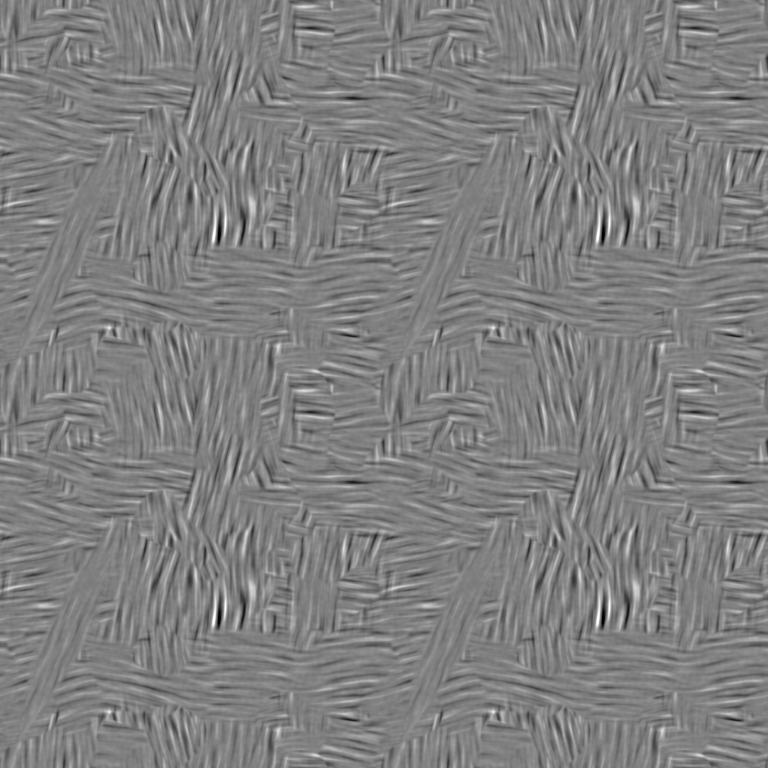
This texture map is drawn by a WebGL 2 fragment shader. Its source:

```glsl
#version 300 es
precision highp float;
// Grey fibrous thatch: clumps of strands laid crosswise, tiled two by two.

uniform vec2 u_resolution;
out vec4 fragColor;

const float REPEATS = 2.0;
const float GRID = 4.0;              // large clumps per repeat, each way
const int UPRIGHT_CLUMPS = 0x4E07;   // one bit per clump: set means upright
const float PI = 3.14159;
const vec3 MID_GREY = vec3(0.5);
const float CONTRAST = 0.185;

// Integer hash of a lattice point, two values in 0..1
vec2 hash2(vec2 cell, float seed) {
    uvec3 v = uvec3(ivec3(vec3(cell, seed)));
    v = v * 1664525u + 1013904223u;
    v.x += v.y * v.z; v.y += v.z * v.x; v.z += v.x * v.y;
    v ^= v >> 16u;
    v.x += v.y * v.z; v.y += v.z * v.x;
    return vec2(v.xy >> 8u) / 16777216.0;
}

float cornerSlope(vec2 cell, vec2 offset, float period, float seed) {
    float a = 2.0 * PI * hash2(mod(cell, period), seed).x;
    return dot(vec2(cos(a), sin(a)), offset);
}

// Gradient noise that wraps after a whole period
float gradientNoise(vec2 p, float period, float seed) {
    vec2 i = floor(p), f = p - i;
    vec2 u = f * f * f * (f * (f * 6.0 - 15.0) + 10.0);
    vec2 e = vec2(1.0, 0.0);
    float low = mix(cornerSlope(i, f, period, seed),
                    cornerSlope(i + e.xy, f - e.xy, period, seed), u.x);
    float high = mix(cornerSlope(i + e.yx, f - e.yx, period, seed),
                     cornerSlope(i + e.xx, f - e.xx, period, seed), u.x);
    return mix(low, high, u.y);
}

vec2 rotate(vec2 p, float angle) {
    float c = cos(angle), s = sin(angle);
    return vec2(c * p.x + s * p.y, c * p.y - s * p.x);
}

// Strands running along x, each lit on one side and shaded on the other
float strands(vec2 p, float seed) {
    p.y += 0.1 * gradientNoise(p * vec2(1.1, 0.9), 256.0, seed + 50.0);
    vec2 q = p * vec2(2.2, 16.0);
    float coarse = gradientNoise(q, 256.0, seed)
                 - 0.7 * gradientNoise(q + vec2(0.0, 0.8), 256.0, seed);
    float fine = gradientNoise(p * vec2(5.0, 30.0), 256.0, seed + 100.0);
    float n = coarse + 0.6 * fine;
    return n * (0.75 + 0.8 * abs(n));
}

// Clumps around jittered centres with ragged borders
float clumps(vec2 p, float grid, int uprightBits, float seed) {
    vec2 home = floor(p);
    vec2 ragged = vec2(gradientNoise(p * 2.0, grid * 2.0, seed + 1.0),
                       gradientNoise(p * 2.0, grid * 2.0, seed + 2.0));
    float total = 0.0, power = 0.0;
    for (int y = -1; y <= 1; y++) {
        for (int x = -1; x <= 1; x++) {
            vec2 cell = home + vec2(x, y);
            vec2 id = mod(cell, grid);
            float index = id.x + grid * id.y;
            vec2 jitter = hash2(id, seed + 7.0), style = hash2(id, seed + 8.0);
            bool upright = ((uprightBits >> (int(index) % 16)) & 1) == 1;
            float angle = upright ? 0.5 * PI + 0.6 * (style.x - 0.5)
                                  : 0.5 * (style.x - 0.5);
            vec2 offset = p - cell - 0.5 - 0.45 * (jitter - 0.5);
            vec2 reach = rotate(offset + 0.45 * ragged, angle);
            float weight = exp(-14.0 * length(reach * vec2(0.85, 1.1)));
            float strength = (upright ? 0.75 : 0.55) + 0.7 * style.y;
            vec2 local = rotate(offset, angle) * GRID / grid;
            total += weight * strength * strands(local, seed + 200.0 + index);
            power += weight * weight;
        }
    }
    return total / sqrt(power);
}

// Smooth leaning blade, tapered at both ends: x is tone, y is cover
vec2 blade(vec2 p, vec2 top, vec2 tip, float halfWidth) {
    vec2 axis = tip - top;
    float span = length(axis);
    float along = dot(p - top, axis) / (span * span);
    float across = dot(p - top, vec2(-axis.y, axis.x)) / span;
    float t = clamp(along, 0.0, 1.0);
    float edge = halfWidth * sin(PI * t);
    float cover = (1.0 - smoothstep(edge - 0.03, edge, abs(across)))
                * smoothstep(0.0, 0.03, edge);
    float rim = exp(-pow((abs(across) - edge + 0.02) / 0.005, 2.0));
    float fibre = strands(vec2(along * span, across) * GRID, 300.0);
    return vec2(0.45 * fibre + 0.25 * rim * t, cover);
}

void main() {
    vec2 p = fract(gl_FragCoord.xy / u_resolution * REPEATS);

    // Large crossed clumps, with small scraps showing between them
    float relief = clumps(p * GRID + vec2(0.0, 0.5), GRID, UPRIGHT_CLUMPS, 0.0);
    float scraps = clumps(p * GRID * 2.0, GRID * 2.0, 0x5C3A, 600.0);
    float bare = smoothstep(0.08, 0.16, gradientNoise(p * 6.0, 6.0, 450.0));
    relief = mix(relief, scraps, bare);
    relief *= 1.0 + 1.2 * gradientNoise(p * 8.0, 8.0, 400.0);

    // One calm blade lies over them
    vec2 calm = blade(p, vec2(0.34, 0.72), vec2(0.02, 0.01), 0.065);
    relief = mix(relief, calm.x, calm.y);

    // Faint grain
    relief += 0.18 * gradientNoise(p * 80.0, 80.0, 500.0);
    fragColor = vec4(clamp(MID_GREY + CONTRAST * relief, 0.0, 1.0), 1.0);
}
```
